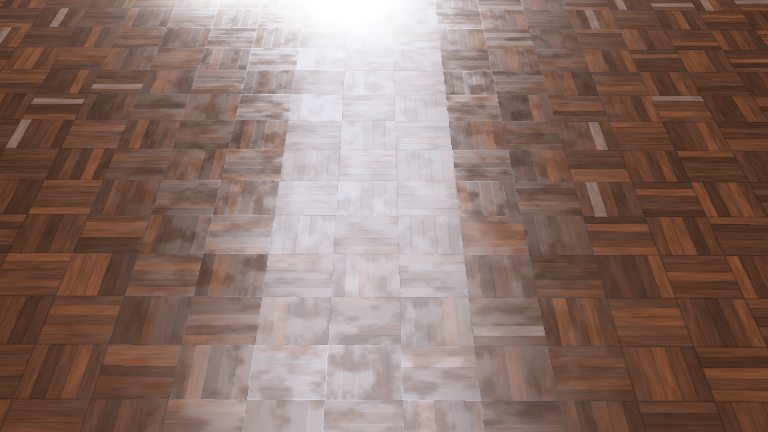
Reproduce this texture procedurally as a Shadertoy shader.

```glsl
#define HORIZON 2.125
#define VANISH_X 0.877
#define TILE_WIDTH 0.088
#define ROW_SCALE 31.2
#define GRID_SHIFT vec2(0.692, -0.21)
#define STRIPS 5.0
#define TILE_JOINT 0.011
#define STRIP_JOINT 0.035
#define GLARE_X 0.82
#define GLARE_COLOR vec3(0.91, 0.905, 0.945)

float hash(vec2 p) {
    vec3 q = fract(vec3(p.xyx) * 0.1031);
    q += dot(q, q.yzx + 33.33);
    return fract((q.x + q.y) * q.z);
}

float noise(vec2 p) {
    vec2 i = floor(p), f = fract(p);
    f = f * f * (3.0 - 2.0 * f);
    return mix(mix(hash(i), hash(i + vec2(1, 0)), f.x),
               mix(hash(i + vec2(0, 1)), hash(i + vec2(1, 1)), f.x), f.y);
}

float fbm(vec2 p) {
    float sum = 0.0, amp = 0.5;
    for (int i = 0; i < 4; i++) {
        sum += amp * noise(p);
        p = p * 2.03 + 17.1;
        amp *= 0.5;
    }
    return sum / 0.9375;
}

// Smoothed line along the edges of each unit cell
float joint(float x, float halfWidth, float px) {
    float d = 0.5 - abs(fract(x) - 0.5);
    return 1.0 - smoothstep(halfWidth - px, halfWidth + px, d);
}

// Stain of one strip, with grain running along it
vec3 woodColor(vec2 strip, vec2 stripUv, vec2 seed) {
    float tone = hash(strip + seed * 7.3);
    vec3 wood = mix(vec3(0.27, 0.155, 0.10), vec3(0.345, 0.20, 0.13), smoothstep(0.0, 0.5, tone));
    wood = mix(wood, vec3(0.46, 0.255, 0.15), smoothstep(0.6, 1.0, tone));
    wood = mix(wood, vec3(0.50, 0.38, 0.32), step(0.98, hash(strip * 1.7 + seed + 41.0)));
    float grain = fbm(stripUv * vec2(2.5, 3.0) + seed * 13.7 + tone * 50.0);
    float fiber = noise(stripUv * vec2(4.0, 11.0) + seed * 5.1);
    return wood * (0.73 + 0.4 * grain + 0.12 * fiber);
}

float blob(vec2 p, vec2 center, vec2 radius) {
    vec2 d = (p - center) / radius;
    return exp(-dot(d, d));
}

void mainImage(out vec4 fragColor, in vec2 fragCoord) {
    vec2 p = fragCoord / iResolution.y;

    // Floor plane in perspective, one unit per tile
    float depth = HORIZON - p.y - 0.004 * (p.x - VANISH_X);
    vec2 grid = vec2((p.x - VANISH_X) / (TILE_WIDTH * depth), ROW_SCALE / depth) + GRID_SHIFT;
    vec2 px = fwidth(grid);
    vec2 tile = floor(grid);

    // Strips alternate direction like a checkerboard
    bool upright = mod(tile.x + tile.y, 2.0) > 0.5;
    vec2 uv = upright ? grid.yx : grid;
    float acrossPx = STRIPS * (upright ? px.x : px.y);
    float across = uv.y * STRIPS;
    vec2 strip = vec2(floor(across), upright ? 3.0 : 11.0);
    vec3 color = woodColor(strip, vec2(uv.x, across), tile);

    float tileLine = max(joint(grid.x, TILE_JOINT, px.x), joint(grid.y, TILE_JOINT, px.y));
    float stripLine = joint(across, STRIP_JOINT, acrossPx);
    float line = max(tileLine, 0.7 * stripLine);
    color *= 1.0 - 0.36 * line;

    // Window reflection, broken up by the slight tilt of each tile
    float tilt = hash(tile + 91.0) - 0.5;
    float offset = abs(mix(grid.x, tile.x + 0.5, 0.5) - 0.5 + 0.4 * tilt);
    float core = 1.0 - smoothstep(0.9, mix(2.7, 2.15, smoothstep(0.0, 0.7, p.y)), offset);
    core *= mix(0.32, 0.76, smoothstep(0.0, 0.65, p.y)) * (1.0 + 0.1 * tilt);

    // Soft haze, dulled by scuffs
    float scuff = smoothstep(0.25, 0.65, fbm(vec2(uv.x * 3.0, across * 0.9) + tile * 3.1));
    float reach = (p.x - GLARE_X) / mix(0.40, 0.43, p.y);
    float haze = 0.5 * exp(-reach * reach);
    haze *= mix(0.62, 1.2, scuff) * (1.0 + 0.35 * tilt);
    haze *= 0.85 + 0.3 * hash(strip + tile * 2.9 + 7.0);
    haze += 0.035 + 0.45 * blob(p, vec2(0.74, 1.05), vec2(0.5, 0.2));

    // Grooves catch haze but lose the mirror reflection
    core *= 1.0 - 0.24 * line;
    haze += 0.45 * line * haze * (1.0 - core);
    float glare = 1.0 - (1.0 - core) * (1.0 - clamp(haze, 0.0, 0.9));
    color = mix(color, GLARE_COLOR, glare);

    // Bright light pools at the far end
    float pool = 1.3 * blob(p, vec2(0.81, 1.02), vec2(0.18, 0.14))
               + 0.85 * blob(p, vec2(0.5, 1.02), vec2(0.15, 0.06));
    color = mix(color, vec3(1.0), clamp(pool, 0.0, 1.0));

    fragColor = vec4(clamp(color, 0.0, 1.0), 1.0);
}
```
